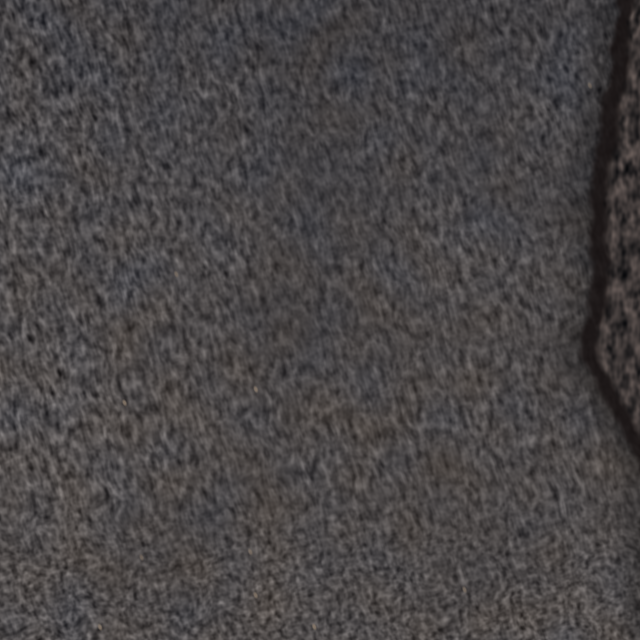
Write a Shadertoy shader that draws this texture.

```glsl
#define GRAIN_FREQ vec2(88.0, 44.0)
#define GRAIN_TILT 0.27
#define GRAIN_CONTRAST 0.25
#define BASE_COLOR vec3(0.287, 0.275, 0.278)
#define WARM_TINT vec3(0.012, 0.003, -0.009)
#define CRACK_COLOR vec3(0.105, 0.085, 0.085)
#define ROCK_COLOR vec3(0.235, 0.212, 0.208)
#define FLECK_COLOR vec3(0.54, 0.48, 0.42)
#define FLECK_CELLS 34.0

vec2 hash2(vec2 p) {
    p = vec2(dot(p, vec2(127.1, 311.7)), dot(p, vec2(269.5, 183.3)));
    return fract(sin(p) * 43758.5453);
}

float cornerSlope(vec2 cell, vec2 f, vec2 corner) {
    return dot(hash2(cell + corner) * 2.0 - 1.0, f - corner);
}

// Gradient noise, roughly -0.7 to 0.7
float noise(vec2 p) {
    vec2 i = floor(p), f = fract(p);
    vec2 u = f * f * f * (f * (f * 6.0 - 15.0) + 10.0);
    float low = mix(cornerSlope(i, f, vec2(0, 0)), cornerSlope(i, f, vec2(1, 0)), u.x);
    float high = mix(cornerSlope(i, f, vec2(0, 1)), cornerSlope(i, f, vec2(1, 1)), u.x);
    return mix(low, high, u.y);
}

float fbm(vec2 p) {
    float sum = 0.0, amp = 1.0;
    for (int i = 0; i < 4; i++) {
        sum += amp * noise(p);
        p = p * 2.03 + 17.3;
        amp *= 0.5;
    }
    return sum;
}

// Short tilted ridges, bent by a slow warp
float grain(vec2 uv) {
    vec2 p = uv + 0.006 * vec2(noise(uv * 19.0), noise(uv * 19.0 + 40.0));
    float c = cos(GRAIN_TILT), s = sin(GRAIN_TILT);
    p = mat2(c, -s, s, c) * p;
    float ridges = noise(p * GRAIN_FREQ) + 0.55 * noise(p * GRAIN_FREQ * 1.9 + 9.0);
    float pebbles = noise(p * 92.0 + 5.0) + 0.5 * noise(p * 165.0);
    float roundness = 0.3 + 0.35 * (1.0 - smoothstep(0.08, 0.25, uv.y));
    return mix(ridges, pebbles, roundness) * 1.2;
}

// Horizontal position of the crack at height y
float crackLine(float y) {
    float x = 0.936 + 0.042 * smoothstep(0.68, 1.0, y);
    x += 0.085 * (1.0 - smoothstep(0.22, 0.46, y));
    x -= 0.018 * exp(-pow((y - 0.45) / 0.045, 2.0));
    return x + 0.012 * fbm(vec2(y * 11.0, 3.0));
}

// Sparse pale mineral flecks, denser near the bottom
float flecks(vec2 uv) {
    vec2 p = uv * FLECK_CELLS, cell = floor(p);
    vec2 rnd = hash2(cell + 71.0);
    vec2 d = fract(p) - 0.3 - 0.4 * hash2(cell + 13.0);
    d.x += 0.25 * d.y;
    float shape = 1.0 - smoothstep(0.04, 0.19, length(d * vec2(1.2, 0.8)));
    return shape * step(mix(0.965, 0.994, smoothstep(0.0, 0.35, uv.y)), rnd.x) * (0.4 + 0.5 * rnd.y);
}

void mainImage(out vec4 fragColor, in vec2 fragCoord) {
    vec2 uv = fragCoord / iResolution.xy;
    float relief = grain(uv);
    float patches = fbm(uv * 5.0 + 2.0);

    // Calm centre, stronger relief toward the left and bottom
    float edge = max(1.0 - smoothstep(0.0, 0.45, uv.x), 1.0 - smoothstep(0.0, 0.3, uv.y));
    float contrast = GRAIN_CONTRAST * (0.85 + 0.35 * edge + 0.3 * patches);
    vec3 color = BASE_COLOR + relief * contrast * vec3(1.02, 0.99, 0.97);

    // Slow light and tint changes
    color += 0.02 * edge - 0.02 * smoothstep(0.6, 1.0, uv.y) + 0.03 * patches;
    float warmth = 0.4 - 0.9 * smoothstep(0.3, 0.9, uv.y) + 2.0 * noise(uv * 13.0 + 8.0);
    color += WARM_TINT * warmth;
    color = mix(color, FLECK_COLOR, flecks(uv));

    // Rough rock face beyond the crack
    float side = uv.x - crackLine(uv.y) + 0.008 * noise(uv * 45.0);
    float rockRelief = noise(uv * vec2(60.0, 32.0)) + 0.6 * noise(uv * vec2(125.0, 80.0));
    vec3 rock = ROCK_COLOR + rockRelief * vec3(0.31, 0.27, 0.25);
    color = mix(color, rock, smoothstep(0.0, 0.012, side));

    // Dark crack with a soft, ragged shadow on its left
    float gapWidth = 0.013 + 0.008 * noise(vec2(uv.y * 16.0, 7.0));
    float gap = 1.0 - smoothstep(gapWidth * 0.4, gapWidth * 1.5, abs(side));
    float shade = smoothstep(-0.07, 0.0, side) * (1.0 - smoothstep(0.0, 0.03, side));
    color *= 1.0 - 0.3 * shade;
    color = mix(color, CRACK_COLOR + 0.03 * relief, 0.92 * gap);

    fragColor = vec4(clamp(color, 0.0, 1.0), 1.0);
}
```
